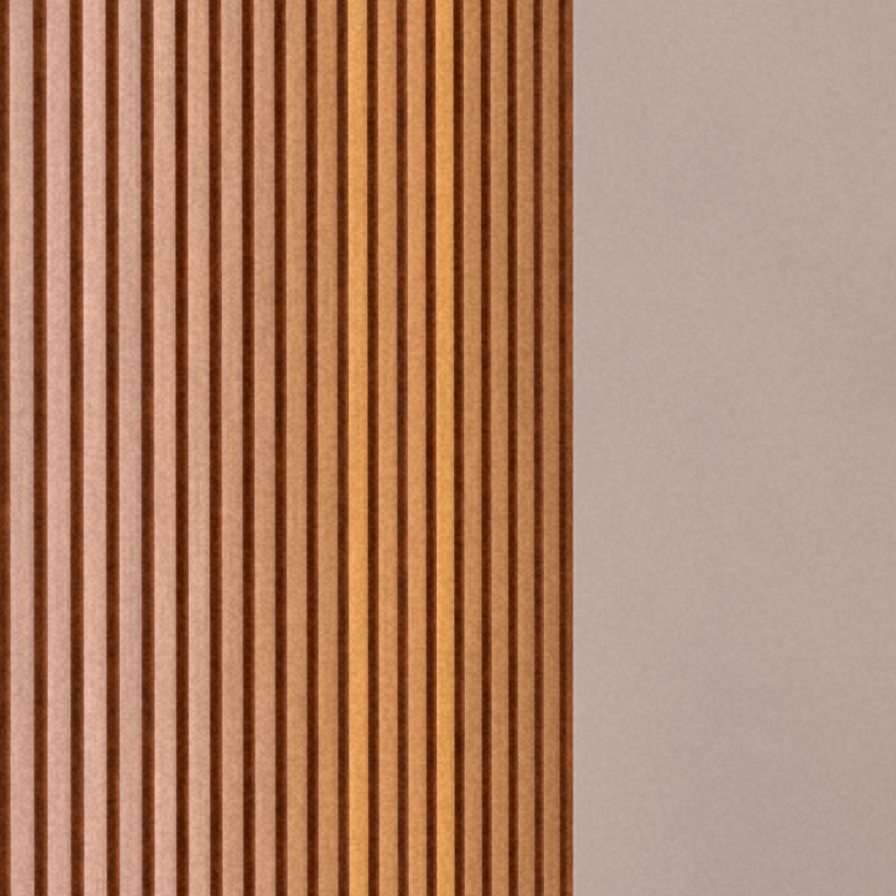
Write a Shadertoy shader that draws this texture.

```glsl
#define FIRST_SLAT 0.0104
#define SLAT_PITCH 0.04175
#define PITCH_SHRINK 0.000397
#define SLAT_WIDTH 0.635
#define LAST_SLAT 17.0
#define WALL_EDGE 0.6395
#define EDGE_SOFTNESS 0.075
#define LEAN 0.0016
#define GRAIN 0.07

float hash(vec2 p) {
    vec3 q = fract(p.xyx * vec3(0.1031, 0.1030, 0.0973));
    q += dot(q, q.yzx + 33.33);
    return fract((q.x + q.y) * q.z);
}

float noise(vec2 p) {
    vec2 cell = floor(p), f = fract(p);
    f = f * f * (3.0 - 2.0 * f);
    float low = mix(hash(cell), hash(cell + vec2(1, 0)), f.x);
    float high = mix(hash(cell + vec2(0, 1)), hash(cell + vec2(1, 1)), f.x);
    return mix(low, high, f.y);
}

float fbm(vec2 p) {
    float sum = 0.0, amp = 0.5;
    for (int i = 0; i < 4; i++) {
        sum += amp * noise(p);
        p = p * 2.03 + 17.0;
        amp *= 0.5;
    }
    return sum / 0.9375;
}

// Continuous slat number: the pitch narrows steadily to the right.
float slatCoord(float x) {
    float root = SLAT_PITCH * SLAT_PITCH - 4.0 * PITCH_SHRINK * (x - FIRST_SLAT);
    return (SLAT_PITCH - sqrt(max(root, 0.0))) / (2.0 * PITCH_SHRINK);
}

vec3 woodColor(float id, float phase, vec2 uv) {
    float warmth = smoothstep(2.0, 11.0, id + 3.0 * (fbm(vec2(id * 7.0, uv.y * 3.0)) - 0.5));
    vec3 wood = mix(vec3(0.84, 0.66, 0.575), vec3(0.81, 0.55, 0.345), warmth);

    // Every third slat among the warm ones is more golden.
    float golden = pow(0.5 + 0.5 * cos(2.0944 * (id - 10.0)), 2.0);
    golden *= smoothstep(7.0, 10.0, id) * smoothstep(16.0, 13.0, id);
    wood += golden * vec3(0.06, 0.05, -0.01);
    wood *= 1.0 - 0.13 * smoothstep(13.0, 17.0, id);
    wood *= 0.98 + 0.06 * (hash(vec2(id, 5.0)) - 0.5);

    // Rounded face, pale on its lit left side, with long fibres.
    float across = phase / SLAT_WIDTH;
    wood += vec3(0.035, 0.035, 0.04) * smoothstep(0.45, 0.1, across);
    wood *= 1.0 - 0.09 * smoothstep(0.65, 1.0, across);
    wood *= 1.0 + 0.10 * (fbm(vec2(uv.x * 260.0, uv.y * 9.0)) - 0.5);
    return wood;
}

vec3 gapColor(float id, float phase, vec2 uv) {
    float across = clamp((phase - SLAT_WIDTH) / (1.0 - SLAT_WIDTH), 0.0, 1.0);
    float side = smoothstep(0.48, 1.0, across) + 0.45 * smoothstep(0.25, 0.0, across);
    vec3 gap = mix(vec3(0.35, 0.145, 0.04), vec3(0.55, 0.30, 0.15), side);
    gap += 0.05 * (hash(vec2(id, 9.0)) - 0.5);
    return gap * (1.0 + 0.35 * (fbm(uv * vec2(90.0, 40.0)) - 0.5));
}

vec3 wallColor(vec2 uv) {
    float along = (uv.x - WALL_EDGE) / (1.0 - WALL_EDGE);
    vec3 wall = mix(vec3(0.735, 0.66, 0.625), vec3(0.725, 0.642, 0.608), along);
    wall *= 1.0 + 0.05 * (fbm(uv * 5.0) - 0.5);
    wall *= 1.0 - 0.04 * smoothstep(0.35, 0.0, uv.y) * along;
    return wall;
}

void mainImage(out vec4 fragColor, in vec2 fragCoord) {
    vec2 uv = fragCoord / iResolution.xy;
    float s = slatCoord(uv.x - LEAN * (1.0 - uv.y));
    float id = min(floor(s), LAST_SLAT);
    float phase = s - id;

    // Slat faces between shadowed gaps.
    float soft = max(fwidth(s), EDGE_SOFTNESS) * 0.5;
    float rise = smoothstep(-soft, soft, phase) + smoothstep(1.0 - soft, 1.0 + soft, phase)
        * step(id, LAST_SLAT - 0.5);
    float face = rise - smoothstep(SLAT_WIDTH - soft, SLAT_WIDTH + soft, phase);
    float nearest = phase > 0.9 && id < LAST_SLAT ? id + 1.0 : id;
    vec3 wood = woodColor(nearest, s - nearest, uv);
    vec3 color = mix(gapColor(id, phase, uv), wood, clamp(face, 0.0, 1.0));

    // Violet tint where faces meet the shadow.
    float rim = 4.0 * face * (1.0 - face);
    color += clamp(rim, 0.0, 1.0) * vec3(-0.01, -0.02, 0.035);

    // Plain wall with a pale line along its corner.
    float blur = max(1.0 / iResolution.x, 0.0015);
    float wallMask = smoothstep(WALL_EDGE - blur, WALL_EDGE + blur, uv.x);
    vec3 wall = wallColor(uv);
    float corner = (uv.x - WALL_EDGE - 0.002) / 0.0025;
    wall += vec3(0.0, 0.025, 0.03) * exp(-corner * corner);
    color = mix(color, wall, wallMask);

    // Fine grain, fainter on the wall.
    float speck = noise(uv * 330.0) + 0.5 * noise(uv * 170.0 + 40.0) - 0.75;
    color += GRAIN * speck * mix(1.0, 0.4, wallMask);
    fragColor = vec4(clamp(color, 0.0, 1.0), 1.0);
}
```
